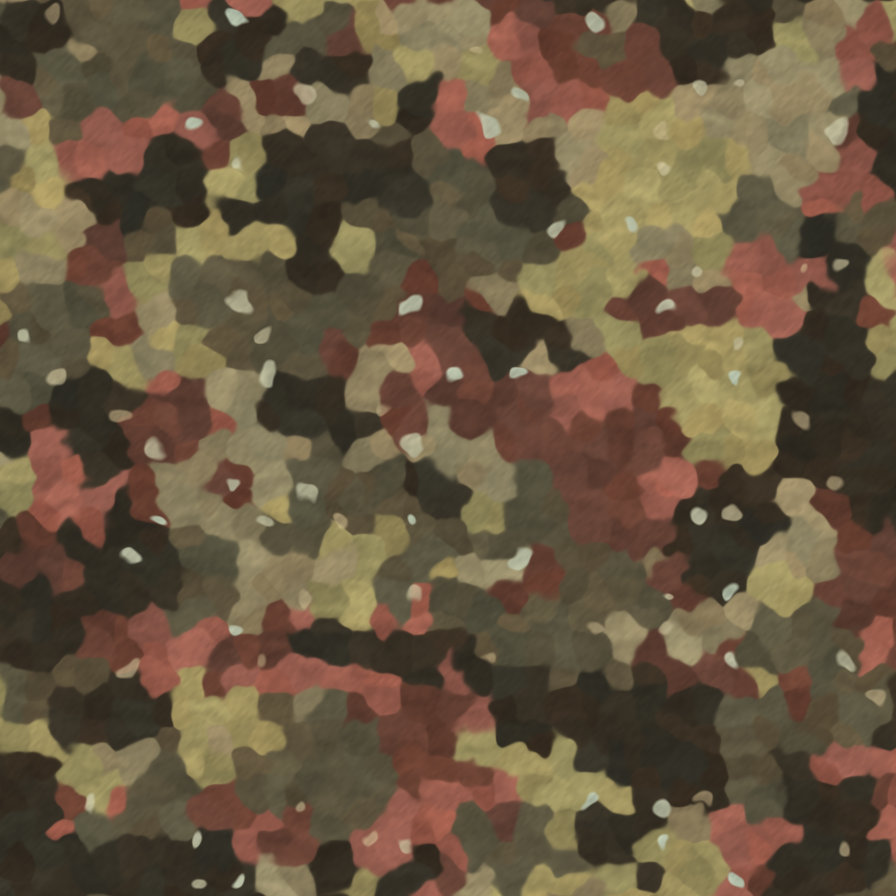
This pattern is drawn by a WebGL 1 fragment shader. Its source:

```glsl
precision highp float;
// Painted camouflage: lobed dark, olive, red and khaki patches with small pale flecks.
uniform vec2 u_resolution;

#define CELLS 31.0        // lobes across the canvas
#define EDGE 21.0         // sharpness of patch outlines
#define PATCH 9.0         // patches across the canvas
#define STRETCH 1.3       // horizontal elongation
#define WARP 0.017        // raggedness of outlines
#define TONE 0.22         // tone variation between lobes
#define BRUSH 0.16        // strength of brush texture
#define FLECKS 25.0       // fleck grid across the canvas
#define FLECK_CHANCE 0.13

const vec3 DARK  = vec3(0.205, 0.180, 0.138);
const vec3 OLIVE = vec3(0.345, 0.315, 0.235);
const vec3 KHAKI = vec3(0.605, 0.555, 0.360);
const vec3 SAND  = vec3(0.555, 0.505, 0.375);
const vec3 PINK  = vec3(0.580, 0.350, 0.290);
const vec3 RUST  = vec3(0.385, 0.245, 0.195);
const vec3 PALE  = vec3(0.760, 0.740, 0.610);

float hash(vec2 p) {
  vec3 q = fract(p.xyx * 0.1031);
  q += dot(q, q.yzx + 33.33);
  return fract((q.x + q.y) * q.z);
}

vec2 hash2(vec2 p) {
  return vec2(hash(p + 11.0), hash(p + 47.0));
}

float noise(vec2 p) {
  vec2 i = floor(p), f = fract(p);
  f = f * f * (3.0 - 2.0 * f);
  return mix(mix(hash(i), hash(i + vec2(1.0, 0.0)), f.x),
             mix(hash(i + vec2(0.0, 1.0)), hash(i + vec2(1.0, 1.0)), f.x), f.y);
}

vec2 noise2(vec2 p) {
  return vec2(noise(p), noise(p + 71.3)) - 0.5;
}

// Two-octave noise remapped to be nearly uniform, so a threshold equals a share.
float field(vec2 p, float scale, float seed) {
  p = p * PATCH * scale * vec2(1.0, STRETCH) + seed * 37.7;
  float n = 0.65 * noise(p) + 0.35 * noise(p * 2.1 + 5.0);
  return 1.0 / (1.0 + exp(-10.8 * (n - 0.5)));
}

// Colour of the lobe centred at p: dark over olive over red over khaki.
vec3 patchColour(vec2 p) {
  if (field(p, 1.0, 1.0) < 0.27) return DARK;
  if (field(p, 1.1, 2.0) < 0.27) return OLIVE;
  if (field(p, 0.9, 3.0) < 0.41)
    return field(p, 1.2, 4.0) < 0.5 ? PINK : RUST;
  return field(p, 1.3, 5.0) < 0.56 ? KHAKI : SAND;
}

// Soft cells of uneven radius give rounded, merging lobes.
vec3 camouflage(vec2 p) {
  vec2 g = p * CELLS, base = floor(g);
  vec3 sum = vec3(0.0);
  float total = 0.0;
  for (int y = -1; y <= 1; y++) {
    for (int x = -1; x <= 1; x++) {
      vec2 id = base + vec2(float(x), float(y));
      vec2 centre = id + 0.1 + 0.8 * hash2(id);
      vec2 rnd = hash2(id + 131.0);
      float d = length(g - centre) / mix(0.8, 1.2, rnd.x);
      float w = exp(-EDGE * d);
      vec3 c = patchColour(centre / CELLS);
      c *= 1.0 + TONE * (rnd.y - 0.5);
      c += 0.04 * (rnd.x - 0.5) * vec3(-0.6, 0.3, 0.6);
      sum += w * c;
      total += w;
    }
  }
  return sum / total;
}

// Coverage of sparse, ragged flecks; z carries their random tint.
vec2 flecks(vec2 p) {
  vec2 g = p * FLECKS, id = floor(g);
  float r = mix(0.14, 0.29, hash(id + 7.0));
  vec2 d = g - id - mix(vec2(0.35), vec2(0.65), hash2(id + 59.0));
  float on = step(hash(id + 83.0), FLECK_CHANCE);
  return vec2(on * (1.0 - smoothstep(r - 0.06, r + 0.06, length(d))), hash(id + 29.0));
}

void main() {
  vec2 uv = gl_FragCoord.xy / min(u_resolution.x, u_resolution.y);

  // Ragged outlines from two scales of displacement
  vec2 p = uv + WARP * noise2(uv * 34.0) + 0.5 * WARP * noise2(uv * 75.0 + 13.0);
  vec3 colour = camouflage(p);

  // Pale flecks, some greenish and some fainter
  vec2 fleck = flecks(p);
  vec3 fleckColour = PALE + 0.12 * (fleck.y - 0.5) * vec3(-1.0, 0.2, 1.0);
  colour = mix(colour, fleckColour, fleck.x * mix(0.5, 1.0, fleck.y));

  // Brush streaks and fine slanted grain
  vec2 slant = vec2(uv.x + uv.y, uv.y - uv.x);
  float streak = noise(p * vec2(38.0, 80.0)) - 0.5;
  float grain = noise(slant * vec2(90.0, 210.0)) - 0.5;
  colour *= 1.0 + BRUSH * (streak + 0.6 * grain);

  gl_FragColor = vec4(colour, 1.0);
}
```
